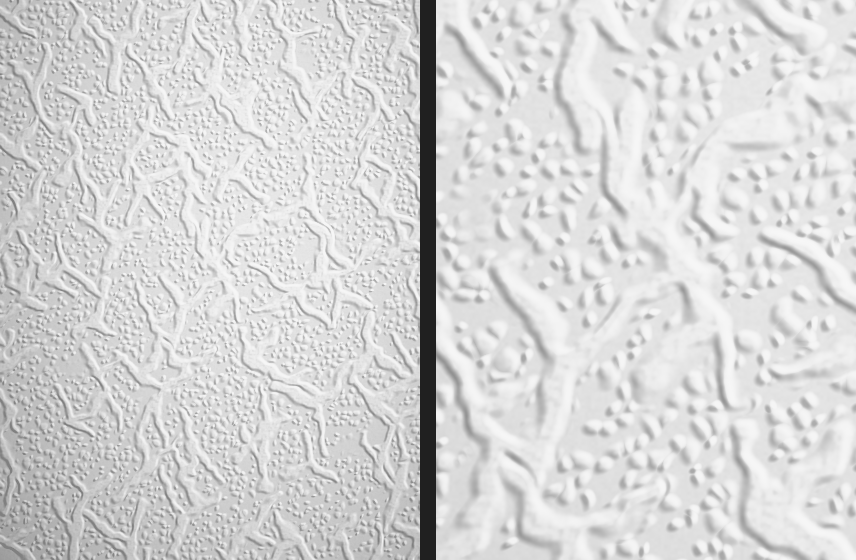
Left, the full canvas; right, a detail of the centre.
A Shadertoy shader for this texture:

```glsl
// Embossed white wallpaper: branching raised veins with pebble grains between them, lit from one side.

const float VEIN_CELL = 0.132;
const float GRAIN_CELL = 0.0165;
const int ARMS = 3;
const vec2 LIGHT_DIR = vec2(0.78, 0.62);

float hash(vec2 p) {
    return fract(sin(dot(p, vec2(127.1, 311.7))) * 43758.545);
}

vec2 hash2(vec2 p) {
    return vec2(hash(p), hash(p + 57.3));
}

float noise(vec2 p) {
    vec2 i = floor(p), f = fract(p);
    f = f * f * (3.0 - 2.0 * f);
    return mix(mix(hash(i), hash(i + vec2(1, 0)), f.x),
               mix(hash(i + vec2(0, 1)), hash(i + vec2(1, 1)), f.x), f.y);
}

vec2 warp(vec2 p, float scale, float amount) {
    return p + amount * (vec2(noise(p / scale), noise(p / scale + 31.7)) - 0.5);
}

float smoothMin(float a, float b, float k) {
    float h = max(k - abs(a - b), 0.0) / k;
    return min(a, b) - h * h * k * 0.25;
}

// Distance to a segment that starts at the origin and thins toward its tip
float taperedArm(vec2 p, vec2 tip, float radius) {
    float t = clamp(dot(p, tip) / dot(tip, tip), 0.0, 1.0);
    return length(p - tip * t) - radius * mix(1.15, 0.85, t);
}

// Steep diagonal direction: four quadrants, each leaning toward the vertical
float armAngle(float quadrant, float jitter) {
    float side = mod(quadrant, 2.0) * 2.0 - 1.0;
    float upward = 1.571 + 0.62 * side + 1.0 * (jitter - 0.5);
    return upward + 3.142 * floor(mod(quadrant, 4.0) * 0.5);
}

// Signed distance to the veins: one jittered star of arms per cell
float veinDistance(vec2 p, float cellSize) {
    float lumps = 0.0055 * (noise(p / 0.013) - 0.5);
    p = warp(p, 0.055, 0.026);
    p = warp(p, 0.020, 0.013);
    vec2 q = p / cellSize, cell = floor(q);
    float d = 1.0;
    for (int y = -1; y <= 1; y++)
    for (int x = -1; x <= 1; x++) {
        vec2 id = cell + vec2(x, y);
        vec2 hub = id + 0.1 + 0.8 * hash2(id);
        float firstQuadrant = floor(4.0 * hash(id + 11.9));
        for (int i = 0; i < ARMS; i++) {
            vec2 rnd = hash2(id + 7.3 * float(i + 1));
            float angle = armAngle(firstQuadrant + float(i), rnd.x);
            float reach = mix(0.35, 0.98, rnd.y);
            vec2 tip = reach * vec2(cos(angle), sin(angle));
            d = smoothMin(d, taperedArm(q - hub, tip, mix(0.058, 0.086, rnd.x)), 0.05);
        }
    }
    return d * cellSize + lumps;
}

// Height of scattered oval pebbles
float grainHeight(vec2 p, float cellSize) {
    vec2 q = warp(p, 0.014, 0.007) / cellSize, cell = floor(q);
    float height = 0.0;
    for (int y = -1; y <= 1; y++)
    for (int x = -1; x <= 1; x++) {
        vec2 id = cell + vec2(x, y);
        vec2 offset = q - id - 0.1 - 0.8 * hash2(id);
        float angle = 1.571 + 2.8 * (hash(id + 3.1) - 0.5);
        vec2 axis = vec2(cos(angle), sin(angle));
        vec2 oval = vec2(dot(offset, axis) * 0.85, dot(offset, vec2(-axis.y, axis.x)) * 1.1);
        float radius = mix(0.28, 0.64, hash(id + 19.4));
        float present = step(0.08, hash(id + 41.2));
        height = max(height, present * (1.0 - smoothstep(radius * 0.25, radius, length(oval))));
    }
    return height;
}

float reliefHeight(vec2 p) {
    float d = veinDistance(p, VEIN_CELL);
    float vein = 1.0 - smoothstep(-0.006, 0.0035, d);
    float patches = smoothstep(0.06, 0.18, noise(p * 11.0));
    float grains = grainHeight(p, GRAIN_CELL) * smoothstep(0.004, 0.010, d) * patches;
    float roughness = 0.15 * noise(p * 230.0) * (0.3 + vein);
    return vein + 0.78 * grains + roughness;
}

// Broad falloff of the lamp toward the left and bottom edges
float lampTone(vec2 uv) {
    vec2 q = (uv - vec2(0.58, 0.64)) * vec2(1.05, 0.95);
    return 0.917 - 0.37 * dot(q, q) + 0.03 * (uv.x - 0.5);
}

void mainImage(out vec4 fragColor, in vec2 fragCoord) {
    vec2 p = fragCoord / iResolution.x;
    vec2 stepToLight = LIGHT_DIR * 0.0028;

    // Slope along the light gives highlights and shadows
    float nearLight = reliefHeight(p + stepToLight);
    float farLight = reliefHeight(p - stepToLight);
    float slope = farLight - nearLight;
    float raised = 0.5 * (nearLight + farLight);

    float tone = lampTone(p * vec2(1.0, iResolution.x / iResolution.y));
    tone += 0.035 * (raised - 0.45);
    tone += slope > 0.0 ? 0.16 * slope : 0.29 * slope;
    tone += 0.016 * (noise(p * 380.0) - 0.5);

    // Soft shoulder keeps highlights below pure white
    tone = min(tone, 0.91 + 0.06 * (1.0 - exp(-max(tone - 0.91, 0.0) / 0.06)));
    fragColor = vec4(vec3(clamp(tone, 0.5, 0.98)), 1.0);
}
```
